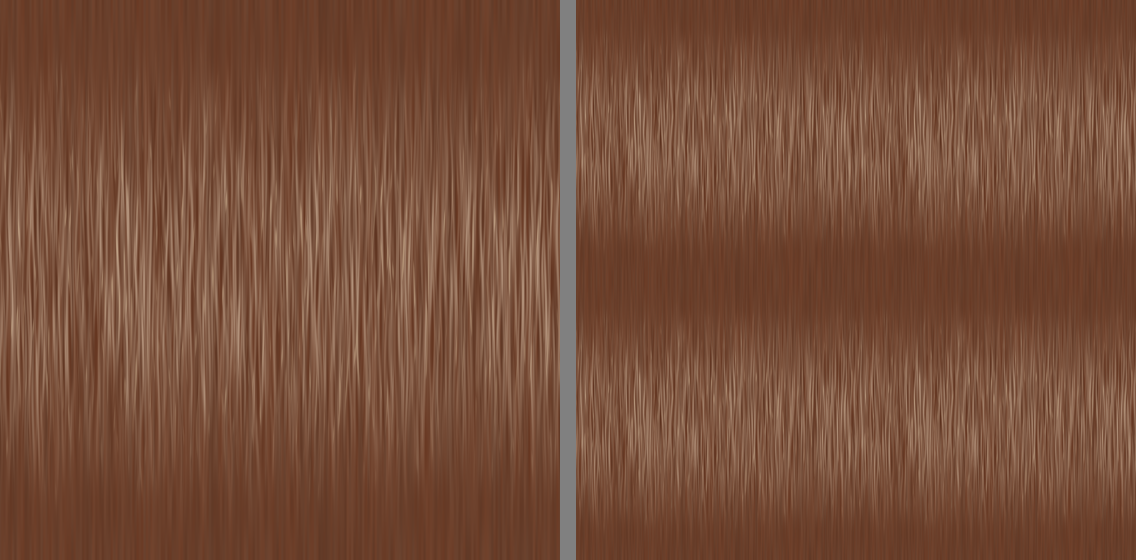
Left, the tile; right, the same tile 2 across and 2 down.
Reproduce this texture procedurally as a Shadertoy shader.

```glsl
const vec3 SHADOW = vec3(0.410, 0.242, 0.162);
const vec3 SHEEN = vec3(0.66, 0.53, 0.44);
const vec3 GLINT = vec3(0.80, 0.69, 0.56);
const vec3 COPPER = vec3(0.042, 0.008, -0.004);

// Cells across and up the tile; whole numbers keep it seamless
const vec2 THIN_FIBERS = vec2(210.0, 8.0);
const vec2 THICK_FIBERS = vec2(125.0, 7.0);
const vec2 GLINT_FIBERS = vec2(140.0, 20.0);
const vec2 GRAIN_CELLS = vec2(256.0, 10.0);
const vec2 COPPER_CELLS = vec2(240.0, 5.0);

const float BAND_CENTER = 0.505;
const float BAND_INNER = 0.06;
const float BAND_OUTER = 0.46;
const float BAND_RAGGED = 0.15;
const float SHEEN_LEVEL = 0.55;
const float SHEEN_CONTRAST = 1.75;
const float RELIEF_MEAN = 0.44;
const float GRAIN = 0.15;
const float GLINT_LEVEL = 0.6;
const float FIBER_WIDTH = 0.72;
const float FIBER_WANDER = 0.4;
const float TAU = 6.2831853;

float hash(vec2 p) {
    vec3 q = fract(p.xyx * 0.1031);
    q += dot(q, q.yzx + 33.33);
    return fract((q.x + q.y) * q.z);
}

// Value noise that wraps over the unit square
float wrapNoise(vec2 uv, vec2 cells, float seed) {
    vec2 p = uv * cells;
    vec2 i = floor(p);
    vec2 f = smoothstep(0.0, 1.0, p - i);
    vec2 a = mod(i, cells) + seed;
    vec2 b = mod(i + 1.0, cells) + seed;
    float low = mix(hash(a), hash(vec2(b.x, a.y)), f.x);
    float high = mix(hash(vec2(a.x, b.y)), hash(b), f.x);
    return mix(low, high, f.y);
}

// Wandering upright fibers, one per column, each fading in and out on its own
float fibers(vec2 uv, vec2 cells, float seed) {
    float x = uv.x * cells.x;
    float home = floor(x);
    float light = 0.0;
    for (int k = -1; k <= 1; k++) {
        float column = home + float(k);
        float id = mod(column, cells.x) + seed;
        float phase = hash(vec2(id, 7.0));
        float turns = 2.0 + floor(3.0 * hash(vec2(id, 19.0)));
        float center = column + 0.3 + 0.4 * hash(vec2(id, 31.0));
        center += FIBER_WANDER * sin(TAU * (turns * uv.y + phase));

        float y = (uv.y + phase) * cells.y;
        float row = floor(y);
        float below = hash(vec2(id, mod(row, cells.y) + 43.0));
        float above = hash(vec2(id, mod(row + 1.0, cells.y) + 43.0));
        float level = mix(below, above, smoothstep(0.0, 1.0, y - row));
        float profile = 1.0 - smoothstep(0.0, FIBER_WIDTH, abs(x - center));
        light = max(light, level * profile);
    }
    return light;
}

void mainImage(out vec4 fragColor, in vec2 fragCoord) {
    vec2 uv = fragCoord / iResolution.xy;
    float thin = fibers(uv, THIN_FIBERS, 17.0);
    float thick = fibers(uv, THICK_FIBERS, 307.0);
    float grain = wrapNoise(uv, GRAIN_CELLS, 59.0);

    // Horizontal sheen whose ragged ends differ from strand to strand
    float ragged = 0.7 * wrapNoise(uv, vec2(170.0, 2.0), 139.0)
                 + 0.3 * wrapNoise(uv, vec2(28.0, 3.0), 173.0) - 0.5;
    float away = abs(uv.y - BAND_CENTER) + BAND_RAGGED * ragged;
    float band = 1.0 - smoothstep(BAND_INNER, BAND_OUTER, away);
    band *= smoothstep(0.0, 0.16, uv.y) * smoothstep(1.0, 0.84, uv.y);

    float relief = 0.42 * thin + 0.40 * thick + 0.18 * grain - RELIEF_MEAN;
    float light = band * (SHEEN_LEVEL + SHEEN_CONTRAST * relief);
    light += GRAIN * (grain - 0.45) * (1.0 - band);

    // Copper undertone in the darker strands
    float copper = wrapNoise(uv, COPPER_CELLS, 211.0);
    vec3 color = mix(SHADOW, SHEEN, clamp(light, -0.12, 1.15));
    color += COPPER * (copper - 0.45) * (1.0 - clamp(light, 0.0, 1.0));

    // Short glints along the brightest fibers
    float spark = smoothstep(0.55, 1.0, fibers(uv, GLINT_FIBERS, 601.0));
    color = mix(color, GLINT, GLINT_LEVEL * spark * band * (0.3 + thick));
    fragColor = vec4(color, 1.0);
}
```
